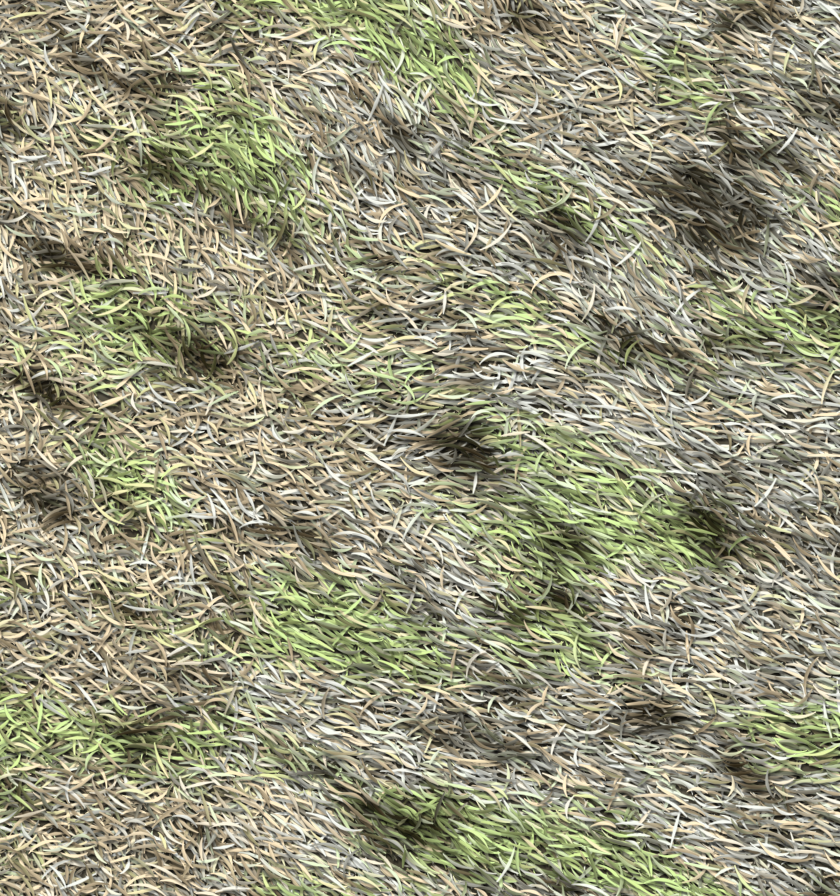
This texture is drawn by a Shadertoy shader. Its source:

```glsl
const int LAYERS = 14;
const float CELL = 0.024;            // blade grid spacing, canvas heights
const float HALF_WIDTH = 0.0021;
const float MIN_REACH = 0.009;       // half blade length
const float MAX_REACH = 0.022;
const float SOFTNESS = 0.0011;
const float LEAN = -0.45;            // prevailing blade angle, radians
const float SWIRL = 1.2;
const float STRAY_SHARE = 0.14;
const float SHADOW = 0.28;
const vec2 SHADOW_OFFSET = vec2(0.0012, -0.0030);
const vec2 TUFT_SCALE = vec2(6.5, 13.0);
const vec3 SOIL = vec3(0.13, 0.11, 0.06);
const vec3 BLEACHED = vec3(0.96, 0.95, 0.88);
const vec3 GREEN_TINT = vec3(0.86, 1.00, 0.66);
const vec3 STRAW_TINT = vec3(1.05, 0.97, 0.87);
const vec3 SILVER_TINT = vec3(0.98, 1.00, 1.04);

vec4 hash4(vec3 p) {
    vec4 q = fract(p.xyzx * vec4(0.1031, 0.1030, 0.0973, 0.1099));
    q += dot(q, q.wzxy + 33.33);
    return fract((q.xxyz + q.yzzw) * q.zywx);
}

mat2 rotation(float angle) {
    float c = cos(angle), s = sin(angle);
    return mat2(c, -s, s, c);        // turns the given direction onto x
}

float gradientAt(vec2 corner, vec2 offset) {
    return dot(hash4(vec3(corner, 71.0)).xy * 2.0 - 1.0, offset);
}

float gradientNoise(vec2 p) {
    vec2 i = floor(p), f = fract(p);
    vec2 u = f * f * f * (f * (f * 6.0 - 15.0) + 10.0);
    vec2 e = vec2(1.0, 0.0);
    return mix(mix(gradientAt(i, f), gradientAt(i + e, f - e), u.x),
               mix(gradientAt(i + e.yx, f - e.yx), gradientAt(i + 1.0, f - 1.0), u.x), u.y);
}

// Signed distance to a curved blade lying along x, tapered at both ends
float bladeDistance(vec2 p, float reach, float bend) {
    p.y += bend * (p.x * p.x / reach - 0.3 * reach);
    float along = clamp(p.x, -reach, reach);
    float taper = 1.0 - 0.6 * abs(along) / reach;
    return length(p - vec2(along, 0.0)) - HALF_WIDTH * taper;
}

void mainImage(out vec4 fragColor, in vec2 fragCoord) {
    vec2 p = fragCoord / iResolution.y;
    float soft = max(SOFTNESS, 0.7 / iResolution.y);

    // Broad fields: direction, disorder, tuft shade and greenness
    float flow = LEAN + SWIRL * gradientNoise(p * 3.2 + 4.0);
    float order = smoothstep(0.15, 0.65, p.x - 0.25 * p.y + 0.15 + 0.5 * gradientNoise(p * 4.0 + 19.0));
    float spread = mix(1.25, 0.5, order);
    vec2 tuft = rotation(LEAN) * p * TUFT_SCALE;
    float shade = 0.75 * gradientNoise(tuft + 7.0) + 0.5 * gradientNoise(tuft * 2.1 + 31.0);
    float corner = 1.0 - smoothstep(0.05, 0.45, distance(p, vec2(0.92, 0.78)));
    float hollow = smoothstep(0.04, 0.42, 0.16 * corner - shade);
    float green = smoothstep(-0.12, 0.35, gradientNoise(rotation(LEAN) * p * vec2(4.0, 8.0) + 53.0));

    // Shaded thatch below the blades
    vec3 color = mix(SOIL, BLEACHED, 0.22 + 0.3 * shade * (1.0 - hollow));

    for (int layer = 0; layer < LAYERS; layer++) {
        float depth = float(layer);
        vec2 grid = p / CELL + depth * vec2(0.37, 0.61);
        vec2 home = floor(grid);
        for (int y = -1; y <= 1; y++)
        for (int x = -1; x <= 1; x++) {
            vec2 cell = home + vec2(float(x), float(y));
            vec4 shape = hash4(vec3(cell, depth + 3.0));
            vec4 look = hash4(vec3(cell, depth + 127.0));

            // Shape and direction
            float turn = look.x < STRAY_SHARE ? 3.0 : spread;
            mat2 align = rotation(flow + turn * (shape.z - 0.5) * 1.5);
            vec2 local = (grid - cell - shape.xy) * CELL;
            float reach = mix(MIN_REACH, MAX_REACH, shape.w);
            float bend = (look.y - 0.5) * 0.7;
            vec2 q = align * local;
            float body = 1.0 - smoothstep(-soft, soft, bladeDistance(q, reach, bend));
            float shadowEdge = bladeDistance(align * (local - SHADOW_OFFSET), reach, bend);
            color *= 1.0 - SHADOW * (1.0 - smoothstep(-soft, 2.0 * soft, shadowEdge));

            // Tone and tint
            float tone = 0.48 + 0.72 * look.z + 0.28 * shade - 0.38 * hollow;
            tone += 0.10 * clamp(q.y / HALF_WIDTH, -1.0, 1.0);
            vec3 blade = mix(SOIL, BLEACHED, clamp(tone, 0.05, 1.06));
            vec3 dryTint = mix(STRAW_TINT, SILVER_TINT, smoothstep(0.2, 0.8, look.w + 0.3 * (order - 0.5)));
            float fresh = smoothstep(0.35, 0.9, fract(look.w * 7.0) * 0.6 + 0.5 * green);
            blade *= mix(dryTint, GREEN_TINT, 0.85 * fresh);
            color = mix(color, blade, body);
        }
    }
    fragColor = vec4(clamp(color, 0.0, 1.0), 1.0);
}
```
